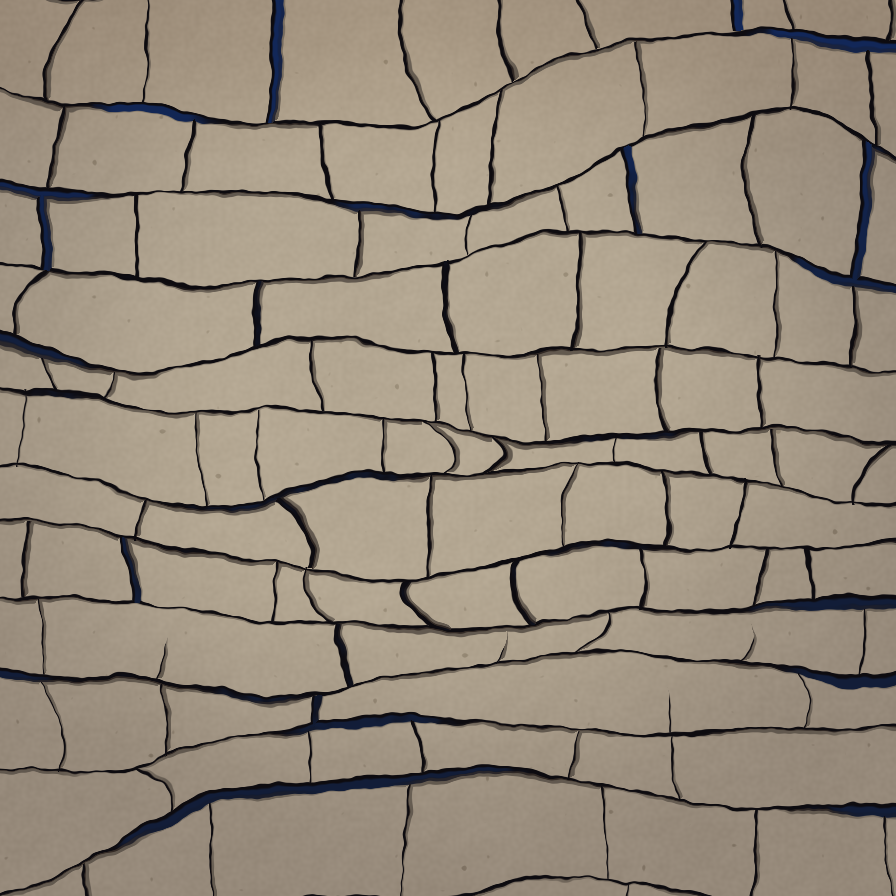
Give the GLSL for this texture, as a three.js fragment shader.

```glsl
// Cracked cream paint: long wavy cracks joined by short cross cracks, blue-black in the gaps.
varying vec2 vUv;

float hash(vec2 p) {
  return fract(sin(dot(p, vec2(127.1, 311.7))) * 43758.5);
}

vec2 gradientAt(vec2 cell) {
  float angle = 6.2832 * hash(cell);
  return vec2(cos(angle), sin(angle));
}

// Gradient noise, roughly -0.7 to 0.7
float noise(vec2 p) {
  vec2 i = floor(p), f = fract(p);
  vec2 u = f * f * f * (f * (f * 6.0 - 15.0) + 10.0);
  vec2 e = vec2(1.0, 0.0);
  float low = mix(dot(gradientAt(i), f), dot(gradientAt(i + e), f - e), u.x);
  float high = mix(dot(gradientAt(i + e.yx), f - e.yx), dot(gradientAt(i + 1.0), f - 1.0), u.x);
  return mix(low, high, u.y);
}

// Layer coordinate: whole numbers lie near the long cracks, denser at mid height
float layer(vec2 p) {
  float y = p.y + 0.05 * noise(p * 2.8 + 3.7) + 0.016 * noise(p * 7.0 + 1.3);
  y -= 0.11 * smoothstep(0.0, 0.28, p.x) * (1.0 - smoothstep(0.05, 0.4, p.y));
  y -= 0.08 * smoothstep(0.35, 1.0, p.x) * smoothstep(0.55, 0.95, p.y);
  return 11.0 * y - 0.42 * sin(6.2832 * y);
}

// Keeps the nearest crack as (gap to its edge, signed offset, half width)
vec3 nearer(vec3 best, float offset, float halfWidth) {
  float gap = abs(offset) - halfWidth;
  return gap < best.x ? vec3(gap, offset, halfWidth) : best;
}

vec3 findCrack(vec2 p) {
  float s = layer(p);
  vec2 slope = vec2(layer(p + vec2(0.002, 0.0)), layer(p + vec2(0.0, 0.002))) - s;
  float density = length(slope) / 0.002;
  float rough = 0.0015 * noise(p * 95.0) + 0.003 * noise(p * 42.0) + 0.006 * noise(p * 19.0);
  float ragged = 0.0011 * noise(p * 70.0 + 31.0) + 0.0013 * noise(p * 26.0 + 8.0);
  float edge = smoothstep(0.15, 0.55, length(p - 0.5));
  vec3 best = vec3(1.0, 1.0, 0.001);
  float lo = -99.0, hi = 99.0, row = 0.0;

  // Long cracks
  for (int k = -1; k <= 2; k++) {
    float id = floor(s) + float(k);
    float line = id + 0.66 * noise(vec2(p.x * 3.1 + id * 3.3, id * 7.37 + 0.4));
    if (line <= s && line > lo) { lo = line; row = id; }
    if (line > s) hi = min(hi, line);
    float swell = smoothstep(0.0, 0.45, noise(vec2(p.x * 3.6, id * 5.43 + 0.5)));
    float halfWidth = 0.0016 + (0.0024 + 0.0042 * edge) * swell + ragged;
    best = nearer(best, (line - s) / density + rough, max(halfWidth, 0.0009));
  }

  // Cross cracks within the row
  float v = (s - lo) / (hi - lo);
  float rowHeight = (hi - lo) / density;
  float pitch = 0.07 + 0.05 * hash(vec2(row, 4.0)) + 0.11 * abs(row / 11.0 - 0.5);
  for (int k = -1; k <= 1; k++) {
    float id = floor(p.x / pitch) + float(k);
    vec2 key = vec2(id, row * 1.7);
    float pick = hash(key + 9.1);
    if (pick < 0.08) continue;
    float bent = step(0.72, hash(key + 3.1));
    float lean = (0.035 + 0.05 * bent) * (hash(key + 2.3) - 0.5);
    float bow = (0.03 + 0.16 * bent) * (hash(key + 5.9) - 0.5);
    float c = v - 0.5;
    float x = (id + 0.5 + 0.7 * (hash(key) - 0.5)) * pitch + lean * c + bow * c * c;
    float tilt = (lean + 2.0 * bow * c) / max(rowHeight, 0.02);
    float size = hash(key + 7.7);
    float halfWidth = 0.0008 + 0.0018 * size + (0.0008 + 0.003 * edge) * step(0.8, size);
    halfWidth = max(halfWidth + 0.8 * ragged, 0.0007);
    // A few are hairlines that die out before the next long crack
    if (pick < 0.14) halfWidth = mix(0.0009, -0.003, smoothstep(0.35, 0.85, v));
    best = nearer(best, (p.x - x) / sqrt(1.0 + tilt * tilt) + rough, halfWidth);
  }
  return best;
}

vec3 paintColor(vec2 p) {
  float reach = length((p - vec2(0.46, 0.57)) * vec2(0.92, 1.0)) + 0.04 * noise(p * 4.0);
  float glow = 1.0 - smoothstep(0.2, 0.6, reach);
  vec3 color = mix(vec3(0.588, 0.538, 0.478), vec3(0.705, 0.655, 0.573), glow);
  color += vec3(0.012, 0.0, -0.012) * smoothstep(0.75, 1.0, p.y);

  // Shallow relief, grain and tiny pits
  vec2 toLight = vec2(-0.003, 0.004);
  color += 0.024 * (noise(p * 38.0) - noise((p + toLight) * 38.0));
  color += 0.02 * noise(p * 170.0) + 0.012 * noise(p * 9.0);
  return color - 0.1 * smoothstep(0.5, 0.62, noise(p * 80.0 + 20.0));
}

void main() {
  vec2 p = vUv;
  vec3 crack = findCrack(p);
  float gap = crack.x, halfWidth = crack.z;
  float across = crack.y / max(halfWidth, 0.001);
  vec3 color = paintColor(p);

  // Worn, shaded lip along the lower or right side
  float wear = smoothstep(-0.25, 0.25, noise(p * 9.0 + 11.0));
  float reach = 0.001 + 0.0026 * wear;
  float lip = (1.0 - smoothstep(reach - 0.0007, reach + 0.0007, gap)) * smoothstep(0.0, 0.5, across);
  color = mix(color, vec3(0.37, 0.335, 0.295), lip * (0.45 + 0.5 * wear));

  // Gap: black shadow, brown broken side, blue ground where it opens wide
  vec3 depth = vec3(0.05, 0.042, 0.06);
  float brown = smoothstep(0.2, 0.6, across) * wear;
  depth = mix(depth, vec3(0.22, 0.18, 0.155), brown * 0.85);
  float blue = smoothstep(0.003, 0.0055, halfWidth) * smoothstep(-0.6, -0.2, across);
  vec3 ground = vec3(0.07, 0.115, 0.22) + vec3(0.0, 0.04, 0.13) * smoothstep(0.5, 1.0, p.y);
  depth = mix(depth, ground, blue * (1.0 - 0.7 * brown));
  color = mix(color, depth, 1.0 - smoothstep(-0.0007, 0.0007, gap));

  gl_FragColor = vec4(color, 1.0);
}
```
